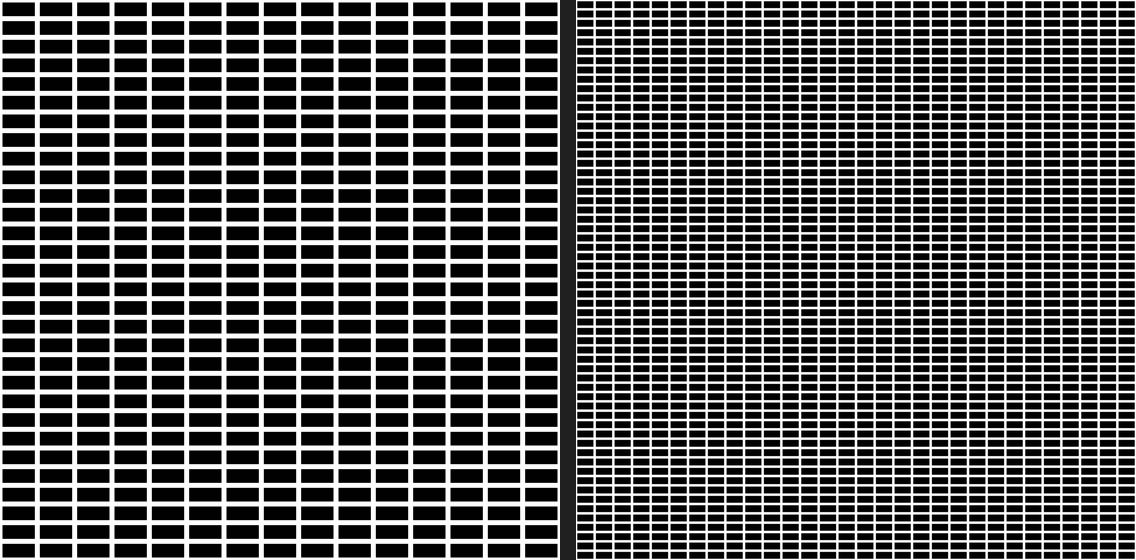
Left: one tile. Right: repeated 2 by 2.
Write a Shadertoy shader that draws this pattern.

```glsl
// Antialiased coverage of an axis-aligned box centred on the origin
float boxCoverage(vec2 p, vec2 halfSize, vec2 pixel) {
    vec2 cover = clamp((halfSize - abs(p)) / pixel + 0.5, 0.0, 1.0);
    return cover.x * cover.y;
}

void mainImage(out vec4 fragColor, in vec2 fragCoord) {
    vec2 uv = fragCoord / iResolution.xy;

    // Stacked grid of bricks, centred in their cells
    vec2 cellSize = 1.0 / vec2(15.0, 30.0);
    vec2 local = (fract(uv / cellSize) - 0.5) * cellSize;

    // Equal joint width on both axes
    vec2 halfBrick = 0.5 * (cellSize - 0.0089);
    float brick = boxCoverage(local, halfBrick, 1.0 / iResolution.xy);

    vec3 jointColor = vec3(0.99);
    vec3 brickColor = vec3(0.005);
    fragColor = vec4(mix(jointColor, brickColor, brick), 1.0);
}
```
